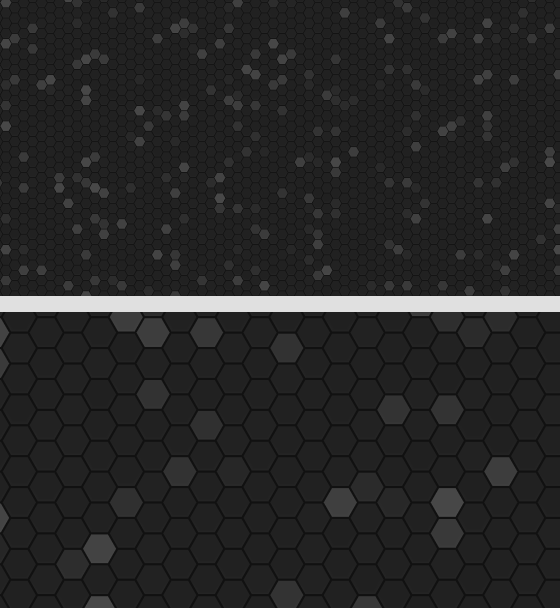
Top, the full canvas; bottom, a detail of the centre.
Give the GLSL for this pattern, as a Shadertoy shader.

```glsl
const float ROWS = 28.75;          // hexagons per canvas height
const float FIRST_COLUMN = 0.57;   // x of the first column centre, in row heights
const float GAP = 0.07;            // dark seam between neighbours
const float RIM = 0.07;            // width of the faint lower bevel
const float RIM_LIGHT = 0.012;
const float LIT_SHARE = 0.115;     // share of raised-brightness cells
const float SEAM_TONE = 0.065;
const float BASE_TONE = 0.13;
const float BASE_VARIATION = 0.006;
const float LIT_LOW = 0.145;
const float LIT_HIGH = 0.285;
const vec2 LATTICE = vec2(1.7320508, 1.0);

float hash(vec2 p) {
    return fract(sin(dot(p, vec2(127.1, 311.7))) * 43758.5453);
}

// Centre of the flat-topped hexagon containing p, from two offset lattices
vec2 hexCentre(vec2 p) {
    vec2 g = p / LATTICE;
    vec2 a = (floor(g + vec2(0.5, 0.0)) + vec2(0.0, 0.5)) * LATTICE;
    vec2 b = (floor(g + vec2(0.0, 0.5)) + vec2(0.5, 0.0)) * LATTICE;
    return dot(p - a, p - a) < dot(p - b, p - b) ? a : b;
}

// Distance inward from the cell border
float hexInset(vec2 q) {
    q = abs(q);
    return 0.5 - max(q.y, dot(q, vec2(0.8660254, 0.5)));
}

float cellTone(vec2 id) {
    float lit = step(hash(id), LIT_SHARE);
    float level = hash(id + 57.3);
    float plain = BASE_TONE + BASE_VARIATION * (level - 0.5);
    return mix(plain, mix(LIT_LOW, LIT_HIGH, level), lit);
}

void mainImage(out vec4 fragColor, in vec2 fragCoord) {
    float pixel = ROWS / iResolution.y;
    vec2 p = fragCoord * pixel - vec2(FIRST_COLUMN, 0.0);

    vec2 centre = hexCentre(p);
    vec2 q = p - centre;
    float inset = hexInset(q);
    float tone = cellTone(round(2.0 * centre / LATTICE));

    // Soft light along the lower edges
    float rim = 1.0 - smoothstep(0.0, RIM + pixel, inset - 0.5 * GAP);
    tone += RIM_LIGHT * rim * smoothstep(0.0, 0.3, -q.y);

    // Antialiased seam
    float seam = clamp((0.5 * GAP - inset) / pixel + 0.5, 0.0, 1.0);
    tone = mix(tone, SEAM_TONE, seam);

    fragColor = vec4(vec3(tone), 1.0);
}
```
